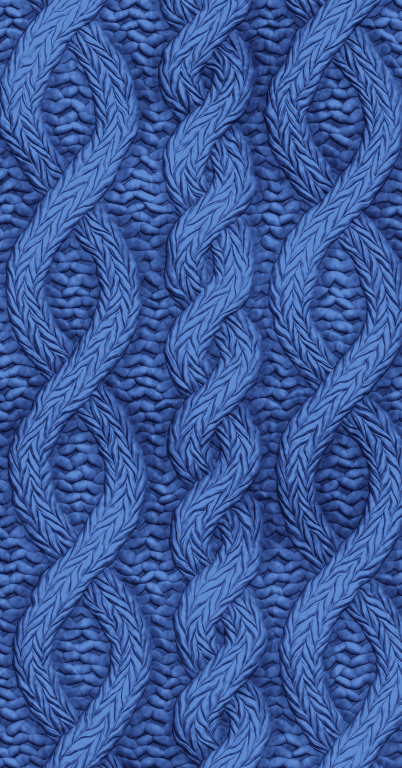
Reproduce this texture procedurally as a WebGL 2 fragment shader.

```glsl
#version 300 es
precision highp float;
// Blue cable-knit wool: two wide open cables beside a tight rope cable on purl ground.
uniform vec2 u_resolution;
out vec4 fragColor;

const float PI = 3.14159265;
// Each cable: centre x, sway, crossing period, height of one crossing
const vec4 CABLES[3] = vec4[3](
  vec4(0.086, 0.063, 0.238, 0.740),
  vec4(0.267, 0.034, 0.120, 0.598),
  vec4(0.432, 0.063, 0.238, 0.727));
const float STRAND_HALF_WIDTH = 0.0275;
const float STITCH_PITCH = 0.0190;
const float STITCH_SLANT = 1.35;
const vec2 PURL_SIZE = vec2(0.0205, 0.0150);
const float LEAN = 0.024;       // sideways drift of the fabric
const float WOBBLE = 0.008;     // hand-knit unevenness
const float RELIEF = 0.015;     // strength of the surface slope
const float SLOPE_STEP = 0.0012;
const float CONTRAST = 1.38;
const float BRIGHTNESS = 0.75;
const float FUZZ = 0.22;
const float PATCHINESS = 0.24;
const vec3 LIGHT = vec3(0.30, 0.62, 0.72);
const vec3 WOOL[6] = vec3[6](
  vec3(0.05, 0.08, 0.20), vec3(0.10, 0.15, 0.34), vec3(0.15, 0.23, 0.46),
  vec3(0.21, 0.33, 0.59), vec3(0.28, 0.42, 0.70), vec3(0.37, 0.54, 0.81));

float hash(vec2 p) {
  return fract(sin(dot(p, vec2(127.1, 311.7))) * 43758.5453);
}

float noise(vec2 p) {
  vec2 i = floor(p), f = fract(p);
  f = f * f * (3.0 - 2.0 * f);
  return mix(mix(hash(i), hash(i + vec2(1, 0)), f.x),
             mix(hash(i + vec2(0, 1)), hash(i + vec2(1, 1)), f.x), f.y);
}

// Rounded cross-section of yarn, one per unit
float yarn(float t) {
  return pow(abs(sin(PI * t)), 0.7);
}

// Two columns of V stitches across a strand, with fibres along each leg
float stitches(float across, float row) {
  float leg = abs(fract(across) - 0.5) * 2.0;
  float column = floor(across * 2.0);
  float phase = row - STITCH_SLANT * leg + 0.6 * hash(vec2(column, 9.0));
  vec2 id = vec2(column, floor(phase));
  float fibre = noise(vec2(leg * 3.0, phase * 5.0) + column * 17.0);
  float bump = yarn(phase) * (0.35 + 0.65 * yarn(leg));
  return bump * (0.7 + 0.3 * hash(id)) + 0.3 * (fibre - 0.5);
}

// Staggered plump loops of the ground, tilted to alternate sides
float purl(vec2 p) {
  vec2 q = p / PURL_SIZE;
  vec2 cell = floor(q);
  float height = 0.0;
  for (int k = 0; k < 9; k++) {
    vec2 id = cell + vec2(k % 3, k / 3) - 1.0;
    float seed = hash(id);
    vec2 centre = id + 0.5 + 0.35 * (vec2(seed, hash(id + 7.3)) - 0.5);
    centre.x += 0.5 * mod(id.y, 2.0) - 0.25;
    vec2 d = q - centre;
    d.y += d.x * (mod(id.x + id.y, 2.0) - 0.5) * 0.9;
    d /= vec2(0.72, 0.52);
    float loop = sqrt(max(1.0 - dot(d, d), 0.0));
    height = max(height, loop * (0.65 + 0.35 * seed));
  }
  return height;
}

// One strand: x is height, y is distance beyond its edge.
// side is +1 for the strand crossing on top, -1 for the one below.
vec2 strand(float x, float turn, vec4 cable, float side) {
  float local = turn - floor(turn + 0.5);
  float offset = x - side * cable.y * sin(PI * local);
  float slope = side * cable.y * PI / cable.z * cos(PI * local);
  float stretch = 1.0 + slope * slope;
  float d = offset / sqrt(stretch);
  float foot = turn + offset * slope / stretch / cable.z;
  float across = d / STRAND_HALF_WIDTH;
  float body = sqrt(max(1.0 - across * across, 0.0));
  float lift = 0.54 + 0.19 * side * cos(PI * local);
  float rows = floor(cable.z / STITCH_PITCH + 0.5);
  float detail = stitches(across, foot * rows);
  float h = body * (lift + 0.50 * (detail - 0.3));
  return vec2(h, abs(d) - STRAND_HALF_WIDTH);
}

float fabricHeight(vec2 p) {
  vec2 wobble = vec2(noise(p * 24.0), noise(p * 24.0 + 40.0)) - 0.5;
  wobble += 0.5 * vec2(noise(p * 75.0), noise(p * 75.0 + 60.0)) - 0.25;
  p += WOBBLE * wobble;
  p.x -= LEAN * (1.0 - p.y);
  float cableHeight = 0.0, gap = 1.0;
  for (int i = 0; i < 3; i++) {
    float x = p.x - CABLES[i].x;
    float turn = (p.y - CABLES[i].w) / CABLES[i].z;
    vec2 over = strand(x, turn, CABLES[i], 1.0);
    vec2 under = strand(x, turn, CABLES[i], -1.0);
    // The upper strand shades the lower one beside it
    float local = turn - floor(turn + 0.5);
    float cover = cos(PI * local) * (1.0 - smoothstep(0.0, 0.018, over.y));
    under.x *= 1.0 - 0.55 * cover;
    cableHeight = max(cableHeight, max(over.x, under.x));
    gap = min(gap, min(over.y, under.y));
  }
  float open = mix(0.2, 1.0, smoothstep(-0.002, 0.026, gap));
  return max(cableHeight, 0.60 * open * purl(p));
}

vec3 woolColour(float shade) {
  vec3 colour = WOOL[0];
  for (int i = 1; i < 6; i++)
    colour = mix(colour, WOOL[i], clamp(shade * 5.0 - float(i - 1), 0.0, 1.0));
  return colour;
}

vec3 fabric(vec2 p) {
  float h = fabricHeight(p);
  vec2 slope = vec2(fabricHeight(p + vec2(SLOPE_STEP, 0.0)),
                    fabricHeight(p + vec2(0.0, SLOPE_STEP))) - h;
  vec3 normal = normalize(vec3(-slope * RELIEF / SLOPE_STEP, 1.0));
  float diffuse = max(dot(normal, normalize(LIGHT)), 0.0);
  float fuzz = noise(p * vec2(330.0, 260.0)) + noise(p.yx * 160.0) - 1.0;
  float patches = noise(p * 9.0 + 5.0) - 0.5;
  float shade = 0.54 * diffuse + 0.58 * h - 0.62;
  shade = BRIGHTNESS + CONTRAST * shade + FUZZ * fuzz + PATCHINESS * patches;
  return woolColour(shade * mix(0.93, 1.04, p.y));
}

void main() {
  // Four samples per pixel smooth the edges
  vec3 colour = vec3(0.0);
  for (int i = 0; i < 4; i++) {
    vec2 jitter = vec2(i % 2, i / 2) * 0.5 - 0.25;
    colour += fabric((gl_FragCoord.xy + jitter) / u_resolution.y);
  }
  fragColor = vec4(colour / 4.0, 1.0);
}
```
